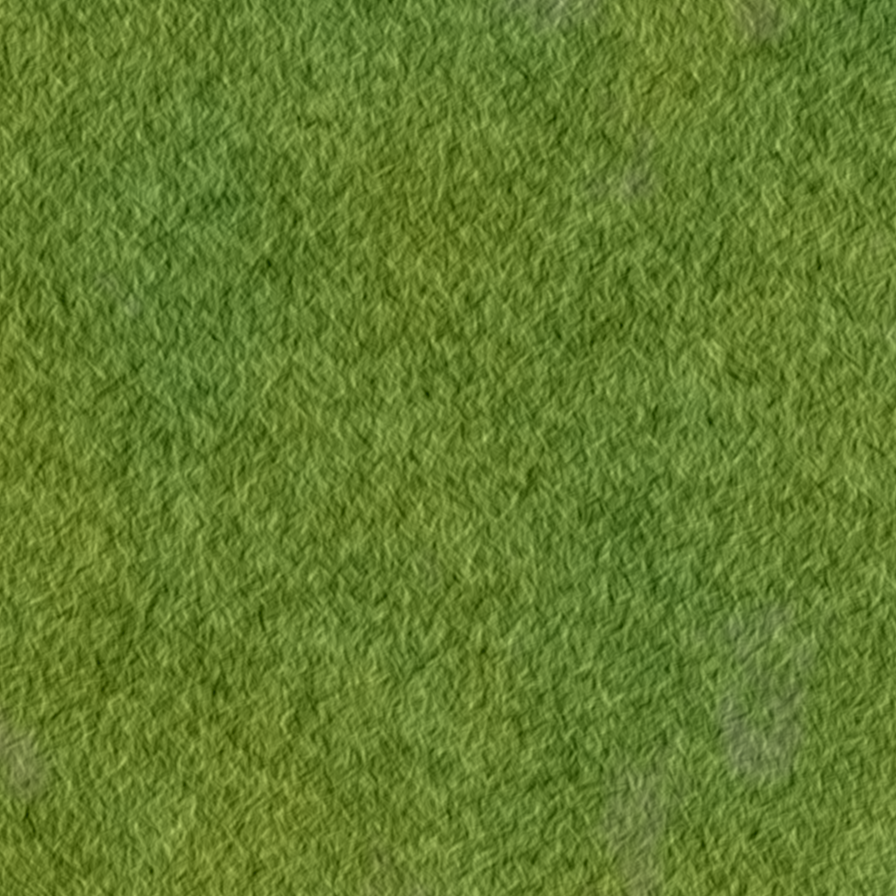
Reproduce this texture procedurally as a Shadertoy shader.

```glsl
// Draws a mown lawn: short soft grass blades with yellow, lush and dry patches.

const vec3 GRASS_MEAN = vec3(0.387, 0.487, 0.178);
const vec3 BLADE_CONTRAST = vec3(0.070, 0.069, 0.060);
const vec3 SUNNY_SHIFT = vec3(0.050, 0.014, -0.022);
const vec3 DRY_TINT = vec3(0.090, 0.030, 0.150);
const vec2 BLADE_RADII = vec2(0.75, 1.9);
const float BLADE_GRID = 130.0;
const float TAU = 6.2831853;

// Integer hash giving three values in 0..1
vec3 hash3(ivec2 cell, int seed) {
    uvec3 v = uvec3(uint(cell.x), uint(cell.y), uint(seed));
    v = v * 1664525u + 1013904223u;
    v.x += v.y * v.z; v.y += v.z * v.x; v.z += v.x * v.y;
    v ^= v >> 16u;
    v.x += v.y * v.z; v.y += v.z * v.x; v.z += v.x * v.y;
    return vec3(v >> 8u) / 16777216.0;
}

float valueNoise(vec2 p, int seed) {
    ivec2 cell = ivec2(floor(p));
    vec2 f = fract(p);
    f = f * f * (3.0 - 2.0 * f);
    float low = mix(hash3(cell, seed).x, hash3(cell + ivec2(1, 0), seed).x, f.x);
    float high = mix(hash3(cell + ivec2(0, 1), seed).x, hash3(cell + ivec2(1, 1), seed).x, f.x);
    return mix(low, high, f.y);
}

// Layered noise, centred on zero
float patches(vec2 p, int seed) {
    float sum = 0.0;
    float weight = 0.5;
    for (int octave = 0; octave < 4; octave++) {
        sum += weight * (valueNoise(p, seed + octave) - 0.5);
        p = mat2(0.8, 0.6, -0.6, 0.8) * p * 2.03 + 7.3;
        weight *= 0.55;
    }
    return sum;
}

// One soft blade: an elongated spot with a lit and a shaded side
float blade(vec2 offset, float tilt, float phase, vec2 radii) {
    float c = cos(tilt);
    float s = sin(tilt);
    vec2 q = vec2(c * offset.x - s * offset.y, s * offset.x + c * offset.y);
    vec2 scaled = q / radii;
    float falloff = max(0.0, 1.0 - dot(scaled, scaled));
    return falloff * falloff * cos(3.3 * q.x + phase);
}

// Overlapping blades scattered on a jittered grid, about unit deviation
float bladeField(vec2 p, float lean, float spread, int seed) {
    ivec2 home = ivec2(floor(p));
    float sum = 0.0;
    for (int y = -2; y <= 2; y++) {
        for (int x = -2; x <= 2; x++) {
            ivec2 cell = home + ivec2(x, y);
            vec3 rnd = hash3(cell, seed);
            vec3 place = hash3(cell, seed + 50);
            float tilt = lean + (rnd.x - 0.5) * spread;
            sum += blade(p - vec2(cell) - place.xy, tilt, rnd.y * TAU, BLADE_RADII);
        }
    }
    return 1.5 * sum;
}

void mainImage(out vec4 fragColor, in vec2 fragCoord) {
    vec2 p = fragCoord / iResolution.y;

    // Blade relief: main blades plus a fainter, finer layer
    float lean = 0.15 + 0.9 * patches(p * 5.0, 11);
    float shade = 0.92 * bladeField(p * BLADE_GRID, lean, 1.7, 1);
    shade += 0.30 * bladeField(p * BLADE_GRID * 1.7, lean, 2.4, 2);
    shade += 1.1 * patches(p * 14.0, 21);

    // Broad patches of colour, greener towards the right
    float sunny = 2.2 * patches(p * 4.0 + 3.0, 31) + 0.5 * (0.5 - p.x);
    float dry = smoothstep(0.14, 0.38, patches(p * vec2(7.0, 6.0), 41));
    float tone = 0.06 * patches(p * 3.0, 61);

    vec3 color = GRASS_MEAN + tone + SUNNY_SHIFT * sunny;
    color += DRY_TINT * dry * 0.8;
    color += BLADE_CONTRAST * shade * mix(1.0, 0.75, dry);
    fragColor = vec4(clamp(color, 0.0, 1.0), 1.0);
}
```
